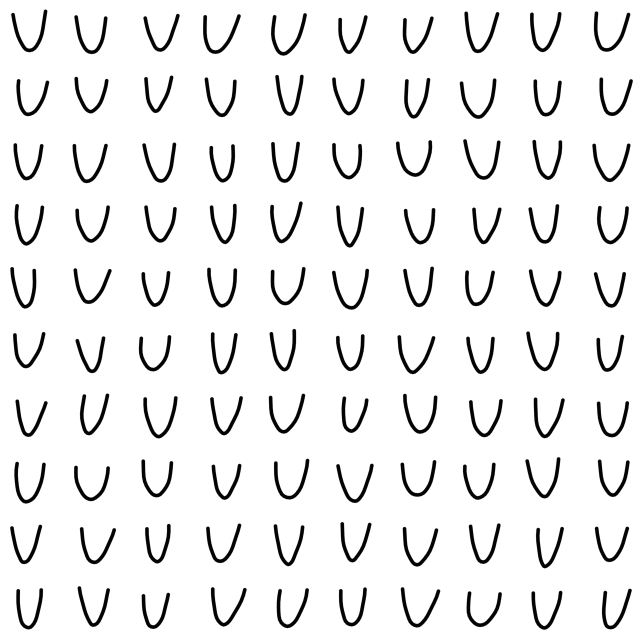
This pattern is drawn by a WebGL 1 fragment shader. Its source:

```glsl
precision highp float;
// Ten by ten grid of hand-drawn black U strokes on white, each a little different.

#define PITCH vec2(0.1012, 0.1)      // spacing of the strokes
#define FIRST vec2(0.0435, 0.0505)   // centre of the lower left stroke
#define JITTER vec2(0.0065, 0.0045)  // random shift of each stroke
#define HALF_WIDTH 0.0215
#define HEIGHT 0.059
#define PEN_RADIUS 0.0028
#define WOBBLE 0.0005
#define PAPER vec3(1.0)
#define INK vec3(0.01)
#define SEGMENTS 20

uniform vec2 u_resolution;

float hash(vec2 cell, float seed) {
  return fract(sin(dot(cell, vec2(12.71, 31.17)) + seed * 7.43) * 4375.85);
}

// Random value from -1 to 1
float vary(vec2 cell, float seed) {
  return 2.0 * hash(cell, seed) - 1.0;
}

float segmentDistance(vec2 p, vec2 a, vec2 b) {
  vec2 ab = b - a;
  float t = clamp(dot(p - a, ab) / max(dot(ab, ab), 1e-8), 0.0, 1.0);
  return length(p - a - ab * t);
}

// Point on the stroke: t runs from -1 (left tip) over 0 (bottom) to 1 (right tip)
vec2 strokePoint(float t, vec2 size, float lean, float flare, float tilt, float phase) {
  float angle = t * 1.5;
  float rise = 1.0 - cos(angle);
  float y = size.y * (rise - 0.5);
  float x = size.x * sin(angle) * (1.0 + flare * (rise - 0.6)) + lean * y;
  float shake = sin(t * 7.0 + phase) + 0.6 * sin(t * 13.0 + phase * 2.3);
  return vec2(x + WOBBLE * shake, y + tilt * t);
}

float strokeDistance(vec2 p, vec2 cell) {
  vec2 size = vec2(HALF_WIDTH * (1.0 + 0.2 * vary(cell, 1.0)),
                   HEIGHT * (1.0 + 0.1 * vary(cell, 2.0)));
  float rowLean = 0.05 * vary(vec2(0.0, cell.y), 3.0);
  float lean = 0.08 + rowLean + 0.11 * vary(cell, 4.0);
  float flare = 0.1 + 0.25 * vary(cell, 5.0);
  float tilt = 0.0005 + 0.0022 * vary(cell, 6.0);
  float phase = 6.283 * hash(cell, 7.0);

  float d = 1.0;
  vec2 last = strokePoint(-1.0, size, lean, flare, tilt, phase);
  for (int i = 1; i <= SEGMENTS; i++) {
    float t = 2.0 * float(i) / float(SEGMENTS) - 1.0;
    vec2 next = strokePoint(t, size, lean, flare, tilt, phase);
    d = min(d, segmentDistance(p, last, next));
    last = next;
  }
  return d - PEN_RADIUS;
}

void main() {
  vec2 uv = gl_FragCoord.xy / u_resolution;
  float pixel = 1.0 / min(u_resolution.x, u_resolution.y);

  // Local position in the cell, with the stroke shifted off centre
  vec2 grid = (uv - FIRST) / PITCH + 0.5;
  vec2 cell = clamp(floor(grid), 0.0, 9.0);
  vec2 p = (grid - cell - 0.5) * PITCH;
  p -= JITTER * vec2(vary(cell, 8.0), vary(cell, 9.0));

  float ink = 1.0 - smoothstep(-0.7 * pixel, 0.7 * pixel, strokeDistance(p, cell));
  gl_FragColor = vec4(mix(PAPER, INK, ink), 1.0);
}
```
